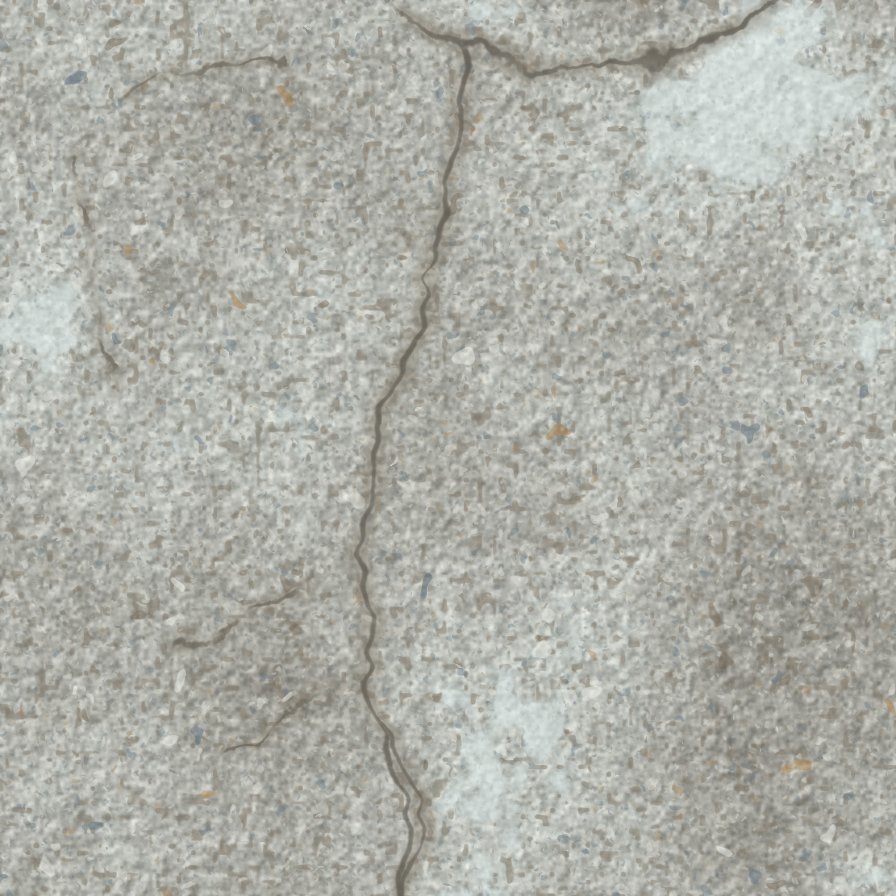
Give the GLSL for this texture, as a three.js fragment shader.

```glsl
varying vec2 vUv;

const vec3 DUST = vec3(0.605, 0.598, 0.565);
const vec3 CEMENT = vec3(0.815, 0.842, 0.820);
const vec3 PLASTER = vec3(0.825, 0.868, 0.862);
const vec3 CREVICE = vec3(0.37, 0.355, 0.32);
const vec3 SLATE = vec3(0.42, 0.48, 0.52);
const vec3 BROWN = vec3(0.50, 0.46, 0.40);
const vec3 QUARTZ = vec3(0.89, 0.90, 0.87);
const vec3 OCHRE = vec3(0.68, 0.54, 0.36);

float hash(vec2 p) {
  vec3 q = fract(p.xyx * vec3(0.1031, 0.1030, 0.0973));
  q += dot(q, q.yzx + 33.33);
  return fract((q.x + q.y) * q.z);
}

float noise(vec2 p) {
  vec2 i = floor(p), f = fract(p);
  f = f * f * (3.0 - 2.0 * f);
  float low = mix(hash(i), hash(i + vec2(1.0, 0.0)), f.x);
  float high = mix(hash(i + vec2(0.0, 1.0)), hash(i + 1.0), f.x);
  return mix(low, high, f.y);
}

float fbm(vec2 p) {
  float sum = 0.0, amp = 0.5;
  for (int i = 0; i < 5; i++) {
    sum += amp * noise(p);
    p = mat2(1.6, 1.2, -1.2, 1.6) * p + 17.3;
    amp *= 0.5;
  }
  return sum / 0.97;
}

float blob(vec2 p, vec2 center, vec2 radius) {
  vec2 d = (p - center) / radius;
  return exp(-dot(d, d));
}

// Broad stains: low is dusty and worn, high is pale cement
float stainTone(vec2 p) {
  float t = 0.46 + 0.7 * (fbm(p * 6.0 + 4.0) - 0.5);
  t += 0.42 * blob(p, vec2(0.58, 0.19), vec2(0.15, 0.14));
  t += 0.36 * blob(p, vec2(0.84, 0.90), vec2(0.20, 0.13));
  t += 0.20 * blob(p, vec2(0.68, 0.76), vec2(0.28, 0.20));
  t += 0.26 * blob(p, vec2(0.02, 0.72), vec2(0.09, 0.24));
  t += 0.24 * blob(p, vec2(0.98, 0.66), vec2(0.10, 0.15));
  t += 0.40 * blob(p, vec2(0.55, 0.99), vec2(0.06, 0.03));
  t += 0.55 * blob(p, vec2(0.97, 0.02), vec2(0.06, 0.03));
  t -= 0.32 * blob(p, vec2(0.92, 0.28), vec2(0.18, 0.30));
  t -= 0.24 * blob(p, vec2(0.31, 0.25), vec2(0.12, 0.10));
  t -= 0.20 * blob(p, vec2(0.02, 0.32), vec2(0.12, 0.20));
  t -= 0.14 * blob(p, vec2(0.25, 0.83), vec2(0.17, 0.12));
  t -= 0.50 * blob(p, vec2(0.72, 1.00), vec2(0.08, 0.05));
  return t;
}

// Scattered pebbles: x is coverage, y a random kind
vec2 pebbles(vec2 p, float freq, float density) {
  vec2 q = p * freq + 0.5 * vec2(noise(p * freq * 2.3), noise(p * freq * 2.3 + 40.0));
  vec2 cell = floor(q), best = vec2(0.0);
  for (int j = -1; j <= 1; j++) for (int i = -1; i <= 1; i++) {
    vec2 c = cell + vec2(float(i), float(j));
    float kind = hash(c + freq), angle = 6.283 * hash(c + 71.0);
    vec2 d = q - c - vec2(hash(c + 13.0), hash(c + 29.0));
    d = mat2(cos(angle), -sin(angle), sin(angle), cos(angle)) * d * vec2(1.0, 1.5);
    float radius = mix(0.16, 0.38, hash(c + 53.0));
    float soft = 0.0016 * freq;
    float cover = 1.0 - smoothstep(radius - soft, radius + soft, length(d));
    cover *= step(hash(c + 97.0), density);
    if (cover > best.x) best = vec2(cover, kind);
  }
  return best;
}

vec3 pebbleColor(float kind) {
  vec3 c = mix(BROWN, SLATE, step(0.27, kind));
  c = mix(c, QUARTZ, step(0.56, kind));
  return mix(c, OCHRE, step(0.96, kind));
}

float segment(vec2 p, vec2 a, vec2 b) {
  vec2 d = b - a;
  return length(p - a - d * clamp(dot(p - a, d) / dot(d, d), 0.0, 1.0));
}

float line(float d, float width) {
  return 1.0 - smoothstep(width * 0.3, width + 0.001, abs(d));
}

float crackX(float y) {
  float x = 0.414 + 0.09 * smoothstep(0.50, 0.76, y);
  x += 0.045 * (1.0 - smoothstep(0.10, 0.25, y));
  return x + 0.034 * (noise(vec2(y * 13.0, 3.0)) - 0.5) + 0.012 * (noise(vec2(y * 55.0, 8.0)) - 0.5);
}

void main() {
  vec2 p = vUv;
  vec2 warp = vec2(fbm(p * 22.0), fbm(p * 22.0 + 60.0)) - 0.5;
  float tone = stainTone(p + 0.03 * warp);
  float patchy = fbm(p * 30.0 + 9.0) - 0.5;
  float plaster = smoothstep(0.70, 0.80, tone + 0.55 * patchy);
  vec3 color = mix(DUST, CEMENT, clamp(tone + 0.35 * patchy, 0.0, 1.0));

  // Gritty surface, lit from the upper left
  float relief = fbm(p * 105.0) - fbm(p * 105.0 + vec2(-0.35, 0.35));
  float grit = 0.15 * (noise(p * 215.0) - 0.5) + 0.11 * (noise(p * 92.0) - 0.5) + 0.24 * relief;
  color += grit * mix(1.0, 0.45, plaster);
  float pits = smoothstep(0.70, 0.90, noise(p * 125.0 + 31.0));
  color = mix(color, BROWN, pits * mix(0.5, 0.15, plaster));

  // Aggregate in three sizes
  vec2 fine = pebbles(p, 115.0, 0.45);
  vec2 medium = pebbles(p + 0.37, 62.0, 0.24);
  vec2 coarse = pebbles(p + 0.71, 31.0, 0.07);
  color = mix(color, pebbleColor(fine.y), fine.x * 0.36);
  color = mix(color, pebbleColor(medium.y), medium.x * 0.45);
  color = mix(color, pebbleColor(coarse.y) + 0.4 * grit, coarse.x * 0.6);

  // Thin plaster remains with shaded rims
  color = mix(color, PLASTER + 0.5 * grit, plaster * 0.62);
  color -= 0.16 * plaster * (1.0 - plaster);

  // Main crack, its lower split and the arched branch
  float wear = noise(p * 38.0 + 5.0);
  float width = mix(0.0015, 0.0055, wear);
  float trunk = p.x - crackX(p.y) + 0.008 * warp.x;
  float below = 1.0 - smoothstep(0.94, 0.96, p.y);
  float split = trunk + 0.016 * sin(15.7 * p.y);
  float lower = 1.0 - smoothstep(0.19, 0.21, p.y);
  float arch = p.y - 0.922 - 1.6 * (p.x - 0.65) * (p.x - 0.65) + 0.04 * warp.y;
  float span = smoothstep(0.43, 0.45, p.x) * (1.0 - smoothstep(0.86, 0.88, p.x));
  float core = max(line(trunk, width) * below, line(split, width) * lower);
  core = max(core, line(arch, width * 1.3) * span);
  float halo = max(line(trunk, 0.019) * below, line(arch, 0.021) * span);
  color = mix(color, BROWN, halo * mix(0.15, 0.55, fbm(p * 65.0)));
  color = mix(color, CREVICE, core * mix(0.45, 0.85, wear));

  // Faint hairline cracks
  vec2 bent = p + 0.045 * warp;
  float hair = segment(bent, vec2(0.09, 0.83), vec2(0.10, 0.67));
  hair = min(hair, segment(bent, vec2(0.10, 0.67), vec2(0.13, 0.56)));
  hair = min(hair, segment(bent, vec2(0.19, 0.27), vec2(0.34, 0.34)));
  hair = min(hair, segment(bent, vec2(0.25, 0.16), vec2(0.37, 0.23)));
  hair = min(hair, segment(bent, vec2(0.14, 0.90), vec2(0.31, 0.935)));
  color = mix(color, CREVICE, line(hair, 0.0028) * 0.65 * smoothstep(0.25, 0.6, wear));
  color = mix(color, BROWN, line(hair, 0.014) * 0.22);

  gl_FragColor = vec4(clamp(color, 0.0, 1.0), 1.0);
}
```
